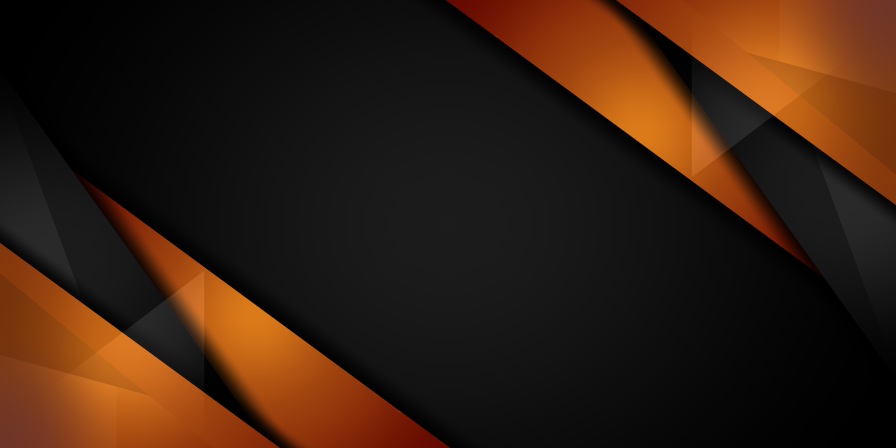
Write a WebGL 1 fragment shader that draws this background.

```glsl
precision highp float;
uniform vec2 u_resolution;

const vec3 EMBER = vec3(0.40, 0.04, 0.0);
const vec3 RUST = vec3(0.63, 0.27, 0.06);
const vec3 AMBER = vec3(0.86, 0.48, 0.10);
const vec3 BROWN = vec3(0.42, 0.19, 0.04);
const vec3 MAUVE = vec3(0.42, 0.21, 0.18);
const vec3 CREAM = vec3(1.0, 0.80, 0.62);

// Signed distance to a line, positive on the left of a -> b
float side(vec2 p, vec2 a, vec2 b) {
  vec2 d = normalize(b - a);
  return d.x * (p.y - a.y) - d.y * (p.x - a.x);
}

// Antialiased coverage of the positive side
float fill(float d, float pixel) {
  return smoothstep(-0.7 * pixel, 0.7 * pixel, d);
}

// Wedge opening from its tip between two rays, right ray first
float wedge(vec2 p, vec2 tip, vec2 right, vec2 left, float pixel) {
  return fill(side(p, tip, right), pixel) * fill(-side(p, tip, left), pixel);
}

// Warm glow cooling from amber through rust to ember
vec3 heat(float r, float middle, float end) {
  vec3 c = mix(AMBER, RUST, smoothstep(0.0, middle, r));
  return mix(c, EMBER, smoothstep(middle * 0.7, end, r));
}

vec3 backdrop(vec2 fromCenter) {
  float r = length(fromCenter * vec2(0.85, 1.0));
  return vec3(0.108 * (1.0 - smoothstep(0.0, 0.95, r)));
}

vec3 bandColor(vec2 p, float pixel) {
  vec3 c = heat(distance(p, vec2(0.57, 0.30)), 0.24, 0.52);
  float facet = wedge(p, vec2(0.885, 0.083), vec2(0.57, 0.09), vec2(0.456, 0.245), pixel);
  return mix(c, CREAM, 0.11 * (1.0 - facet) * 0.0 + 0.11 * facet);
}

vec3 panelColor(vec2 p, float pixel) {
  float glow = 1.0 - smoothstep(0.05, 0.48, distance(p, vec2(0.14, 0.42)));
  float facet = fill(-side(p, vec2(0.0, 0.83), vec2(0.177, 0.35)), pixel);
  float fade = 1.0 - smoothstep(0.45, 0.84, p.y);
  return vec3(0.10 * glow + 0.055 * facet * fade + 0.005);
}

vec3 cornerColor(vec2 p, float pixel) {
  vec3 c = heat(distance(p, vec2(0.27, 0.24)), 0.28, 0.50);
  c = mix(c, BROWN, 0.65 * (1.0 - smoothstep(0.0, 0.24, p.x)));
  // Crossing translucent facets
  vec2 tip = vec2(0.333, 0.117);
  float shade = wedge(p, tip, vec2(0.0, 0.39), vec2(0.0, 0.208), pixel);
  float rim = fill(side(p, vec2(0.0, 0.39), tip), pixel);
  float pillar = fill(0.26 - p.x, pixel) * fill(-side(p, vec2(0.0, 0.208), tip), pixel);
  c = mix(c, BROWN, 0.30 * shade);
  c = mix(c, RUST, 0.35 * rim);
  c = mix(c, CREAM, 0.05 * pillar);
  return mix(c, MAUVE, 0.8 * (1.0 - smoothstep(0.0, 0.28, length(p))));
}

void main() {
  float pixel = 1.0 / u_resolution.y;
  vec2 p = gl_FragCoord.xy * pixel;
  vec2 center = 0.5 * u_resolution * pixel;
  vec3 color = backdrop(p - center);

  // Half-turn symmetry folds both corners into one
  if (dot(p - center, vec2(0.593, 0.805)) > 0.0) p = 2.0 * center - p;

  float bandEdge = side(p, vec2(0.177, 0.609), vec2(1.005, 0.0));
  float panelEdge = side(p, vec2(0.0, 0.844), vec2(0.604, 0.0));
  float cornerEdge = side(p, vec2(0.0, 0.458), vec2(0.625, 0.0));

  // Layers from back to front, each casting a soft shadow
  color *= mix(0.15, 1.0, smoothstep(0.0, 0.055, bandEdge));
  color = mix(color, bandColor(p, pixel), fill(-bandEdge, pixel));
  color *= mix(0.12, 1.0, smoothstep(-0.005, 0.05, panelEdge));
  color = mix(color, panelColor(p, pixel), fill(-panelEdge, pixel));
  color *= mix(0.15, 1.0, smoothstep(0.0, 0.045, cornerEdge));
  color = mix(color, cornerColor(p, pixel), fill(-cornerEdge, pixel));

  // Pale sheen crossing all layers below a rising line
  float sheen = fill(-side(p, vec2(0.0, 0.05), vec2(0.456, 0.396)), pixel);
  sheen *= fill(0.456 - p.x, pixel);
  sheen *= 1.0 - smoothstep(0.05, 0.30, distance(p, vec2(0.34, 0.29)));
  color += 0.09 * sheen * mix(vec3(1.0), CREAM, fill(-cornerEdge, pixel));

  gl_FragColor = vec4(color, 1.0);
}
```
